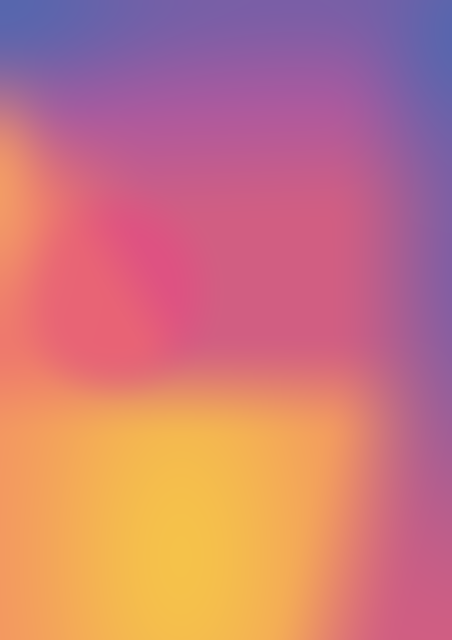
A WebGL 2 fragment shader for this background:

```glsl
#version 300 es
precision highp float;

uniform vec2 u_resolution;
out vec4 outColor;

// Palette
const vec3 BLUE    = vec3(0.34, 0.40, 0.68);
const vec3 VIOLET  = vec3(0.48, 0.37, 0.65);
const vec3 ORCHID  = vec3(0.68, 0.35, 0.62);
const vec3 ROSE    = vec3(0.82, 0.37, 0.51);
const vec3 MAGENTA = vec3(0.87, 0.32, 0.51);
const vec3 CORAL   = vec3(0.91, 0.39, 0.46);
const vec3 SALMON  = vec3(0.93, 0.46, 0.43);
const vec3 APRICOT = vec3(0.95, 0.56, 0.40);
const vec3 AMBER   = vec3(0.95, 0.61, 0.40);
const vec3 GOLD    = vec3(0.96, 0.76, 0.29);

// Layout, in fractions of the canvas
const float SKY_TILT      = 0.03;
const vec2  DISC_CENTRE   = vec2(0.25, 0.545);
const vec2  DISC_FADE     = vec2(0.12, 0.26);
const vec2  DISC_SPLIT    = vec2(0.185, 0.675);
const float SPLIT_SLOPE   = 0.85;
const vec2  GOLD_CENTRE   = vec2(0.40, 0.13);
const vec2  GOLD_RADIUS   = vec2(0.32, 0.42);
const vec2  AMBER_CENTRE  = vec2(-0.01, 0.70);
const vec2  AMBER_RADIUS  = vec2(0.10, 0.15);
const vec2  LEFT_CORNER   = vec2(0.0, 1.0);
const vec2  LEFT_RADIUS   = vec2(0.28, 0.12);
const vec2  RIGHT_CORNER  = vec2(1.04, 0.95);
const vec2  RIGHT_RADIUS  = vec2(0.17, 0.16);

// Soft elliptical light, 1 at the centre
float glow(vec2 p, vec2 centre, vec2 radius) {
    vec2 d = (p - centre) / radius;
    return exp(-dot(d, d));
}

// Smooth fall from 1 to 0 between two values
float fall(float from, float to, float v) {
    return 1.0 - smoothstep(from, to, v);
}

// Violet sky sinking through orchid to rose, warmer on the left
vec3 sky(vec2 p) {
    float height = p.y + SKY_TILT * (0.5 - p.x);
    vec3 color = mix(ORCHID, VIOLET, smoothstep(0.80, 1.0, height));
    color = mix(color, ROSE, fall(0.64, 0.86, height));
    float warmSide = fall(0.05, 0.35, p.x) * fall(0.64, 0.84, p.y);
    return mix(color, SALMON, warmSide);
}

// Apricot ground with a golden pool and a rose right corner
vec3 ground(vec2 p) {
    vec3 color = mix(APRICOT, GOLD, glow(p, GOLD_CENTRE, GOLD_RADIUS));
    float edge = p.x - 0.76 - 0.35 * p.y;
    return mix(color, ROSE, smoothstep(-0.17, 0.13, edge));
}

// Blurred disc, coral on the left and magenta on the right
vec4 disc(vec2 p, float aspect) {
    float dist = length((p - DISC_CENTRE) * vec2(1.0, aspect));
    float side = p.x - DISC_SPLIT.x - SPLIT_SLOPE * (DISC_SPLIT.y - p.y);
    vec3 color = mix(CORAL, MAGENTA, smoothstep(-0.08, 0.10, side));
    return vec4(color, fall(DISC_FADE.x, DISC_FADE.y, dist));
}

void main() {
    vec2 p = gl_FragCoord.xy / u_resolution;
    float aspect = u_resolution.y / u_resolution.x;

    vec3 color = mix(sky(p), ground(p), fall(0.31, 0.48, p.y));

    vec4 spot = disc(p, aspect);
    color = mix(color, spot.rgb, spot.a);

    // Light and shade along the edges
    color = mix(color, AMBER, glow(p, AMBER_CENTRE, AMBER_RADIUS));
    float shade = smoothstep(0.72, 1.06, p.x) * smoothstep(-0.05, 0.60, p.y);
    color = mix(color, VIOLET, shade);
    color = mix(color, BLUE, glow(p, LEFT_CORNER, LEFT_RADIUS));
    color = mix(color, BLUE, glow(p, RIGHT_CORNER, RIGHT_RADIUS));

    outColor = vec4(color, 1.0);
}
```
